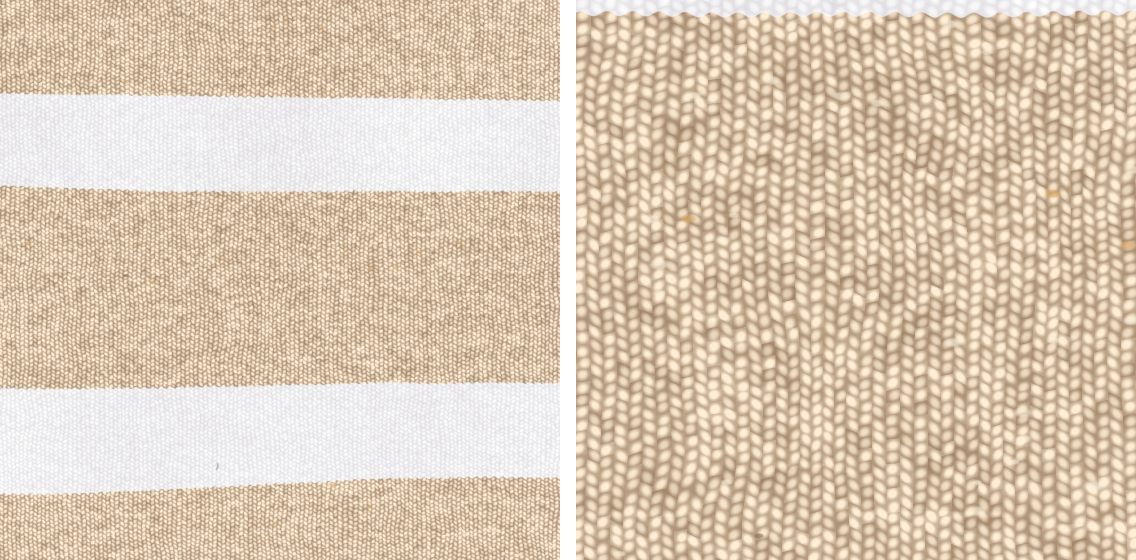
Left, the full canvas; right, a detail of the centre.
Write a Shadertoy shader that draws this texture.

```glsl
// Draws tan canvas cloth in a plain weave, crossed by two uneven white stripes.
#define COLUMNS 128.0
#define ROWS 136.0
#define SLANT 0.36
#define TOOTH 0.0015
#define SLUB_STRENGTH 0.16
#define STITCH_VARIATION 0.34
#define FLECK_CHANCE 0.07
#define TAN_SHADOW vec3(0.63, 0.52, 0.41)
#define TAN_LIGHT vec3(0.98, 0.91, 0.81)
#define WHITE_SHADOW vec3(0.875, 0.865, 0.88)
#define WHITE_LIGHT vec3(0.985, 0.985, 0.985)

float hash(vec2 p) {
    return fract(sin(dot(p, vec2(127.1, 311.7))) * 43758.5453);
}

float noise(vec2 p) {
    vec2 cell = floor(p), f = fract(p);
    f = f * f * (3.0 - 2.0 * f);
    return mix(mix(hash(cell), hash(cell + vec2(1, 0)), f.x),
               mix(hash(cell + vec2(0, 1)), hash(cell + vec2(1, 1)), f.x), f.y);
}

// Coverage of the two white stripes, whose edges drift across the cloth
float stripes(vec2 uv, float blur) {
    float x = uv.x;
    float y = uv.y + TOOTH * cos(3.14159 * COLUMNS * x) + 0.002 * (noise(vec2(x * 14.0, 3.0)) - 0.5);
    vec2 upper = vec2(0.667 - 0.009 * smoothstep(0.0, 0.33, x), 0.833 - 0.013 * x);
    vec2 lower = vec2(0.117 + 0.030 * smoothstep(0.0, 0.85, x), 0.306 + 0.010 * smoothstep(0.15, 0.75, x));
    float upperDist = min(y - upper.x, upper.y - y);
    float lowerDist = min(y - lower.x, lower.y - y);
    return smoothstep(-blur, blur, max(upperDist, lowerDist));
}

// x: height of the stitch, y: its random shade
vec2 weave(vec2 uv) {
    vec2 p = uv * vec2(COLUMNS, ROWS);
    p += 0.9 * vec2(noise(uv * 20.0), noise(uv * 20.0 + 40.0));
    // Neighbouring columns sit half a stitch apart and lean opposite ways
    float odd = mod(floor(p.x), 2.0);
    float lean = SLANT * (2.0 * odd - 1.0) - 0.12;
    p.y += 0.5 * odd - lean * (fract(p.x) - 0.5);
    vec2 cell = floor(p), q = fract(p) - 0.5;
    q += 0.22 * (vec2(hash(cell + 7.0), hash(cell + 19.0)) - 0.5);
    float height = 1.0 - smoothstep(0.14, 0.62, length(q * vec2(1.05, 1.0)));
    return vec2(height, hash(cell));
}

// Scattered short fibres: x is coverage, y a random kind
vec2 flecks(vec2 uv) {
    vec2 p = uv * vec2(46.0, 70.0);
    vec2 cell = floor(p);
    vec2 offset = 0.4 * (vec2(hash(cell + 3.1), hash(cell + 8.7)) - 0.5);
    vec2 q = fract(p) - 0.5 - offset;
    float size = mix(0.12, 0.28, hash(cell + 5.3));
    float shape = 1.0 - smoothstep(size * 0.4, size, length(q * vec2(0.8, 1.0)));
    return vec2(shape * step(1.0 - FLECK_CHANCE, hash(cell + 1.7)), hash(cell + 11.9));
}

// Rare thin curved dark hairs
float hairs(vec2 uv) {
    vec2 p = uv * 9.0;
    vec2 cell = floor(p), q = fract(p) - 0.5;
    float angle = 6.28318 * hash(cell + 2.0);
    q = mat2(cos(angle), -sin(angle), sin(angle), cos(angle)) * q;
    float bend = abs(q.y - 5.0 * q.x * q.x);
    float shape = (1.0 - smoothstep(0.006, 0.02, bend)) * (1.0 - smoothstep(0.04, 0.07, abs(q.x)));
    return shape * step(0.94, hash(cell + 23.0));
}

vec3 cloth(vec2 uv, float blur) {
    vec2 stitch = weave(uv);
    float white = stripes(uv, blur);

    // Uneven yarn along the rows, sparse pale streaks, and broad soft shading
    float slub = noise(uv * vec2(50.0, 136.0)) + noise(uv * vec2(90.0, 110.0) + 9.0) - 1.0;
    float streak = smoothstep(0.74, 0.98, noise(uv * vec2(24.0, 136.0) + 31.0));
    float shade = noise(uv * 4.0 + 2.0) - 0.5;
    float light = 0.27 + 0.74 * stitch.x + STITCH_VARIATION * (stitch.y - 0.5)
                + SLUB_STRENGTH * slub + 0.20 * streak + 0.07 * shade;
    vec3 tanYarn = mix(TAN_SHADOW, TAN_LIGHT, clamp(light, 0.0, 1.06));

    // Pale neps, with a few ochre or brown ones
    vec2 fleck = flecks(uv);
    vec3 fleckColor = fleck.y < 0.78 ? vec3(0.99, 0.95, 0.87)
                    : fleck.y < 0.94 ? vec3(0.85, 0.65, 0.38) : vec3(0.50, 0.39, 0.30);
    tanYarn = mix(tanYarn, fleckColor, 0.6 * fleck.x);

    float whiteLight = 0.27 + 0.70 * stitch.x + 0.24 * (stitch.y - 0.5) + 0.14 * slub + 0.24 * shade;
    vec3 whiteYarn = mix(WHITE_SHADOW, WHITE_LIGHT, clamp(whiteLight, 0.0, 1.1));
    whiteYarn = mix(whiteYarn, vec3(0.60, 0.59, 0.60), 0.7 * hairs(uv));

    return mix(tanYarn, whiteYarn, white);
}

void mainImage(out vec4 fragColor, in vec2 fragCoord) {
    // Average four samples per pixel to smooth the fine weave
    vec3 color = vec3(0.0);
    for (int i = 0; i < 4; i++) {
        vec2 jitter = vec2(i % 2, i / 2) * 0.5 - 0.25;
        color += cloth((fragCoord + jitter) / iResolution.xy, 0.6 / iResolution.y);
    }
    fragColor = vec4(color * 0.25, 1.0);
}
```
